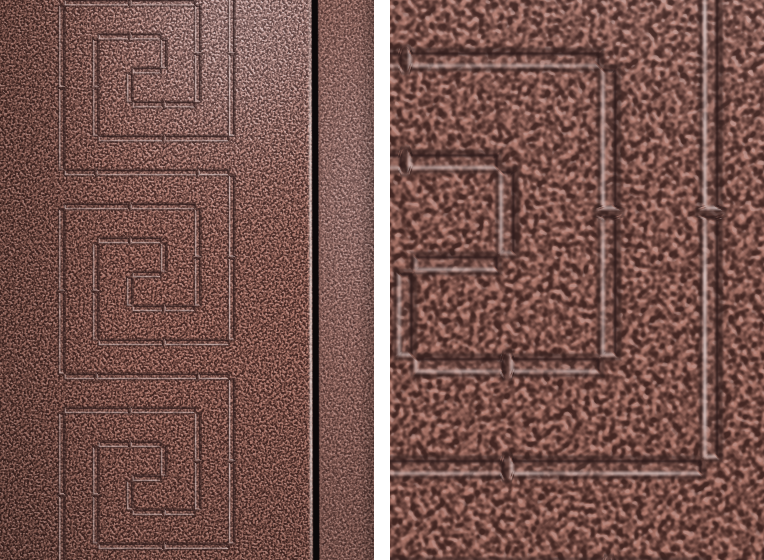
Left: the whole. Right: its middle third, enlarged.
Reproduce this texture procedurally as a WebGL 2 fragment shader.

```glsl
#version 300 es
precision highp float;
// Hammered copper-brown metal door with a column of pressed square-spiral meanders and a dark side gap.
uniform vec2 u_resolution;
out vec4 fragColor;

float hash(vec2 cell) {
  vec3 h = fract(vec3(cell.xyx) * vec3(0.1031, 0.1030, 0.0973));
  h += dot(h, h.yzx + 33.33);
  return fract((h.x + h.y) * h.z);
}

// Slope of a random plane through one lattice point.
float plane(vec2 cell, vec2 offset) {
  float angle = 6.2832 * hash(cell);
  return dot(vec2(cos(angle), sin(angle)), offset);
}

// Gradient noise, about -0.6 to 0.6.
float noise(vec2 p) {
  vec2 i = floor(p), f = fract(p), o = vec2(1, 0);
  vec2 w = f * f * (3.0 - 2.0 * f);
  return mix(mix(plane(i, f), plane(i + o, f - o), w.x),
             mix(plane(i + o.yx, f - o.yx), plane(i + 1.0, f - 1.0), w.x), w.y);
}

// Height of the hammered paint, with the lattice turned off axis.
float hammered(vec2 p) {
  vec2 q = mat2(0.8, 0.6, -0.6, 0.8) * p + 40.0;
  return 0.8 * noise(q * 15.0) + 0.45 * noise(q.yx * 23.0 + 7.0);
}

// Signed distance to the bars of the meander; one spiral is 5 wide and repeats every 6 down.
float meander(vec2 p) {
  vec2 corner = vec2(0), dir = vec2(1, 0);
  float d = 1e3;
  for (int k = 0; k < 12; k++) {
    float len = clamp(abs(6.0 - float(k)), 1.0, 5.0);
    vec2 q = p - corner - dir * len * 0.5;
    q.y -= 6.0 * round(q.y / 6.0);
    float along = abs(dot(q, dir));
    float across = abs(dot(q, vec2(-dir.y, dir.x)));
    // Bars are split by a small tick at the middle, or twice on the long link.
    float tick = len < 1.5 ? 9.0 : abs(along - (k == 0 ? 1.5 : 0.0));
    float halfWidth = 0.085 + 0.035 * (1.0 - smoothstep(0.04, 0.06, tick));
    float ends = max(along - len * 0.5 + 0.08, 0.02 - tick);
    d = min(d, max(across - halfWidth, ends));
    corner += dir * len;
    dir = k < 6 ? vec2(-dir.y, dir.x) : vec2(dir.y, -dir.x);
  }
  return d;
}

float relief(vec2 p) {
  return smoothstep(-0.05, 0.0, meander(p));
}

void main() {
  // Canvas position with y downward, then the same in meander steps.
  vec2 uv = vec2(gl_FragCoord.x, u_resolution.y - gl_FragCoord.y) / u_resolution.x;
  vec2 p = uv * 11.01 - vec2(1.82, 5.08);
  float pixel = 11.01 / u_resolution.x;

  // Broad light: pale sheen at the top right, shade at the left and lower corners.
  vec2 s = (uv - vec2(0.65, 0.0)) / vec2(0.36, 0.42);
  float sheen = exp(-dot(s, s));
  float gapX = p.x - 7.46 - 0.0025 * p.y;
  float panel = smoothstep(-pixel, pixel, gapX);
  vec2 r = (uv - vec2(0.95, 0.48)) / vec2(0.14, 0.4);
  sheen = mix(sheen, 0.25 + 0.45 * exp(-dot(r, r)), panel);
  float shade = 0.86 + 0.18 * smoothstep(0.0, 0.4, uv.x) + 0.1 * sheen;
  shade *= 1.0 - 0.1 * smoothstep(0.9, 1.5, uv.y);

  // Hammered paint: dark pits, copper bumps and pale glints on the upper slopes.
  float bump = hammered(p);
  float grain = smoothstep(-0.42, 0.46, bump * (1.0 - 0.35 * panel));
  vec3 pit = mix(vec3(0.25, 0.145, 0.13), vec3(0.34, 0.25, 0.245), sheen);
  vec3 copper = mix(vec3(0.67, 0.46, 0.41), vec3(0.70, 0.57, 0.55), sheen);
  vec3 color = mix(pit, copper, grain) * shade;
  float glint = smoothstep(0.15, 0.6, bump - hammered(p + vec2(0.02, -0.04)));
  color = mix(color, vec3(0.84, 0.77, 0.77), glint * (0.22 + 0.5 * sheen) * (1.0 - 0.4 * panel));

  // Pressed bars: thin dark outline, lit left and lower walls, dark right and upper walls.
  vec2 e = vec2(0.016, 0);
  vec2 slope = vec2(relief(p + e.xy) - relief(p - e.xy), relief(p + e.yx) - relief(p - e.yx));
  float wall = dot(slope, vec2(-1.15, 1.1));
  float wear = 0.75 + 0.5 * noise(p * 4.0 + 3.0);
  float outer = 0.75 + 0.25 * smoothstep(3.5, 5.0, p.x);
  float outline = exp(-pow((meander(p) - 0.014) / 0.024, 2.0));
  color = mix(color, vec3(0.20, 0.13, 0.125), 0.55 * outline);
  color = mix(color, vec3(0.45, 0.34, 0.32), 0.2 * (1.0 - relief(p)));
  color = mix(color, vec3(0.84, 0.76, 0.75), clamp(wall, 0.0, 1.0) * wear * outer);
  color = mix(color, vec3(0.17, 0.10, 0.10), clamp(-wall, 0.0, 1.0) * 0.85);

  // Door edge: worn bright rim, black gap and a faint rim on the next panel.
  float rim = exp(-pow((gapX + 0.14) / 0.05, 2.0));
  float rimLight = 0.4 + 0.6 * smoothstep(0.05, 0.4, uv.y) * (1.0 - smoothstep(1.2, 1.6, uv.y));
  color = mix(color, vec3(0.88, 0.81, 0.79), rim * rimLight * (0.8 + 0.4 * noise(p * 9.0)));
  color = mix(color, vec3(0.50, 0.35, 0.32), 0.6 * exp(-pow((gapX - 0.13) / 0.03, 2.0)));
  color *= 1.0 - 0.18 * panel * smoothstep(0.95, 1.0, uv.x);
  float gap = 1.0 - smoothstep(-pixel, pixel, abs(gapX) - 0.095);
  color = mix(color, vec3(0.045, 0.03, 0.035), gap);

  fragColor = vec4(color, 1.0);
}
```
